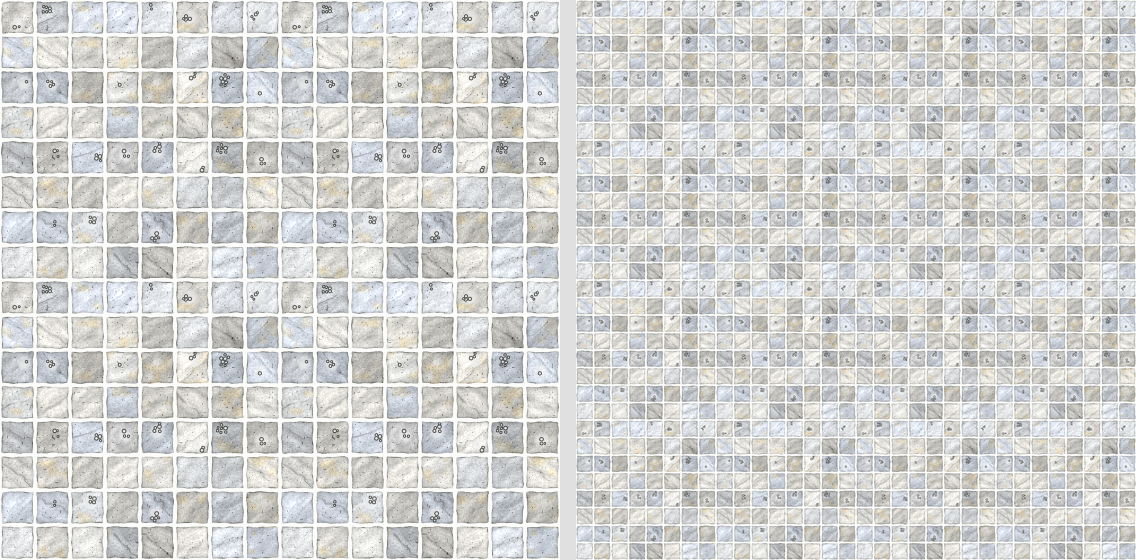
Left, the tile; right, the same tile 2 across and 2 down.
Write a Shadertoy shader that draws this texture.

```glsl
// Pale grey stone mosaic: hand-cut square tiles with veins and pits, set in white grout.
#define TILES 16.0          // tiles across and down
#define FACE_PERIOD 8.0     // stone faces recur after this many tiles
#define HALF_SIZE 0.447     // half width of a tile, in cells
#define WOBBLE 0.012        // unevenness of the cut edges
#define PIT_SCALE 9.0       // pit cells per tile
#define PIT_CHANCE 0.65     // share of pitted tiles in every other row
#define GROUT vec3(0.99, 0.99, 0.985)
#define RIM vec3(0.34, 0.35, 0.31)
#define PIT vec3(0.22, 0.23, 0.21)
#define WARM vec3(1.01, 1.0, 0.97)
#define COOL vec3(0.97, 1.0, 1.045)

float hash(vec2 p) {
    vec3 q = fract(p.xyx * 0.1031);
    q += dot(q, q.yzx + 33.33);
    return fract((q.x + q.y) * q.z);
}

vec2 hash2(vec2 p) { return vec2(hash(p), hash(p + 71.3)); }

float noise(vec2 p) {
    vec2 i = floor(p), f = fract(p);
    f = f * f * (3.0 - 2.0 * f);
    vec2 e = vec2(0.0, 1.0);
    return mix(mix(hash(i), hash(i + e.yx), f.x),
               mix(hash(i + e.xy), hash(i + e.yy), f.x), f.y);
}

float fbm(vec2 p) {
    float sum = 0.0, amp = 0.5;
    for (int i = 0; i < 4; i++) {
        sum += amp * noise(p);
        p = p * 2.03 + 17.0;
        amp *= 0.5;
    }
    return sum / 0.9375;
}

// Signed distance to a rounded square with layered-sine edges
float tileDistance(vec2 q, vec2 id) {
    vec2 phase = 6.2832 * hash2(id + 31.0);
    vec2 rough = vec2(noise(q * 20.0 + id * 43.0), noise(q * 20.0 + id * 59.0)) - 0.5;
    q += WOBBLE * (sin(q.yx * 7.0 + phase) + 0.5 * sin(q.yx * 17.0 + 2.0 * phase.yx) + rough);
    float radius = 0.035;
    vec2 b = abs(q) - HALF_SIZE + radius;
    return length(max(b, 0.0)) + min(max(b.x, b.y), 0.0) - radius;
}

// Cellular pits gathered round a centre: x = dark ring, y = pale core
vec2 pits(vec2 q, vec2 kind, vec2 centre, float spread, float px) {
    vec2 g = q * PIT_SCALE, cell = floor(g), mark = vec2(0.0);
    float soft = 0.15 + 0.5 * px * PIT_SCALE;
    for (int j = -1; j <= 1; j++)
    for (int i = -1; i <= 1; i++) {
        vec2 c = cell + vec2(i, j);
        vec2 seed = c + kind * 41.0 + 100.0;
        vec2 point = c + 0.5 + 0.6 * (hash2(seed) - 0.5);
        float r = mix(0.22, 0.48, hash(seed + 19.0));
        float on = step(length(point / PIT_SCALE - centre), spread);
        float d = length(g - point);
        float ring = 1.0 - smoothstep(0.0, soft, abs(d - r));
        float core = 1.0 - smoothstep(r - 0.2, r, d);
        mark = max(mark, on * vec2(ring, core));
    }
    return mark;
}

vec3 stoneFace(vec2 q, vec2 kind, float px) {
    vec2 seed = kind * 53.0 + 7.0;
    vec2 pick = hash2(kind + 5.0), pick2 = hash2(kind + 23.0);

    // Clouded body with slanted streaks and fine grain
    float angle = mix(0.3, 0.9, pick.x) * (pick2.x > 0.75 ? -1.0 : 1.0);
    float c = cos(angle), s = sin(angle);
    vec2 along = vec2(c * q.x + s * q.y, c * q.y - s * q.x);
    float clouds = fbm(along * vec2(2.0, 6.0) + seed);
    float light = mix(0.73, 0.91, pick.y) + 0.34 * (clouds - 0.5);
    light += 0.13 * (noise(q * 31.0 + seed) - 0.5);
    light -= 0.25 * smoothstep(0.86, 0.97, noise(q * 21.0 + seed + 11.0));

    // One thin, broken vein on some faces
    float bend = 0.16 * (noise(along * 5.0 + seed) - 0.5);
    float vein = 1.0 - smoothstep(0.0, 0.018 + px, abs(along.y + bend - 0.3 * (pick2.y - 0.5)));
    light -= 0.2 * vein * step(0.5, pick2.x) * noise(along * 4.0 + seed + 31.0);

    // Mineral tint with a faint rust bloom
    vec3 col = light * mix(WARM, COOL, smoothstep(0.25, 0.75, pick2.y));
    float rust = smoothstep(0.6, 0.85, noise(q * 4.0 + seed + 9.0)) * step(0.6, hash(kind + 47.0));
    col *= mix(vec3(1.0), vec3(1.02, 0.98, 0.89), rust);

    // Pit cluster, sometimes beside a bleached patch
    if (mod(kind.y, 2.0) > 0.5 && hash(kind + 61.0) < PIT_CHANCE) {
        vec2 centre = 0.66 * (hash2(kind + 83.0) - 0.5);
        float spread = mix(0.08, 0.17, hash(kind + 97.0));
        float patchDist = length(q - centre * 0.6) + 0.25 * (clouds - 0.5);
        float bleach = step(0.5, pick.x) * (1.0 - smoothstep(0.1, 0.26, patchDist));
        col = mix(col, vec3(0.95), 0.7 * bleach);
        vec2 mark = pits(q, kind, centre, spread, px);
        col = mix(col, vec3(0.92), 0.8 * mark.y);
        col = mix(col, PIT, 0.8 * mark.x);
    }
    return col;
}

void mainImage(out vec4 fragColor, in vec2 fragCoord) {
    vec2 p = fragCoord / iResolution.xy * TILES;
    vec2 id = floor(p), q = fract(p) - 0.5;
    float px = TILES / iResolution.y;
    float d = tileDistance(q, id);

    vec3 col = stoneFace(q, mod(id, FACE_PERIOD), px);

    // Worn, patchy dark rim
    float wear = noise(q * 9.0 + id * 13.0);
    col *= 1.0 - 0.07 * smoothstep(-0.12, 0.0, d);
    col = mix(col, RIM, smoothstep(-0.05, -0.005, d) * mix(0.1, 0.85, wear * wear));

    col = mix(col, GROUT, smoothstep(-0.7 * px, 0.7 * px, d));
    fragColor = vec4(clamp(col, 0.0, 1.0), 1.0);
}
```
